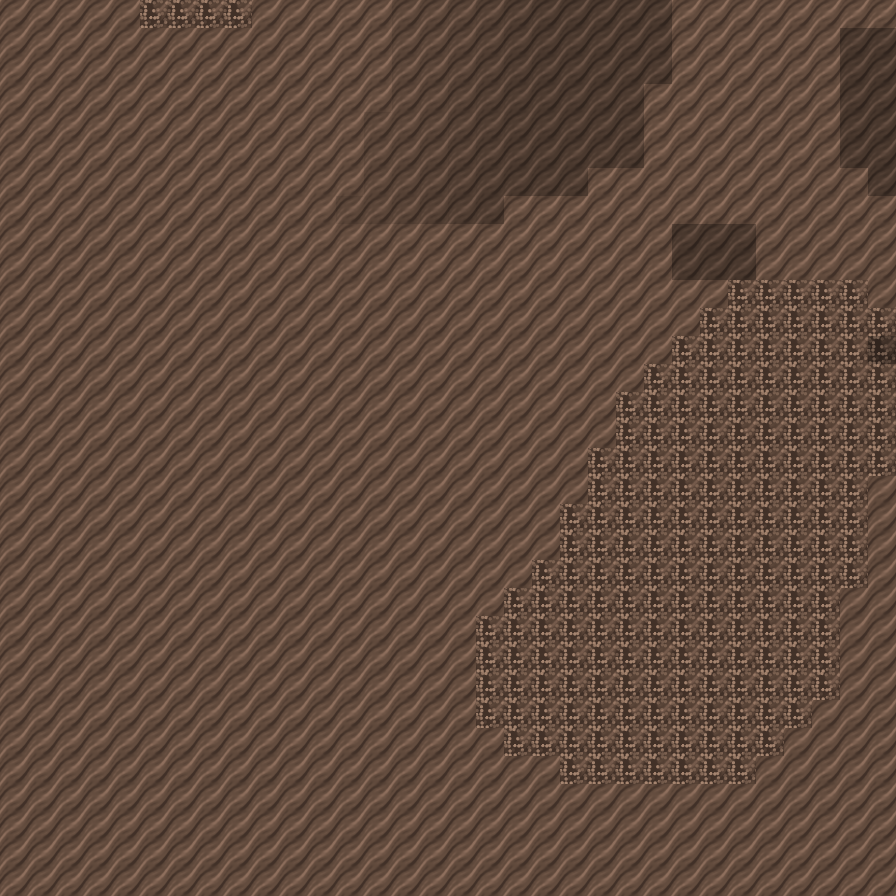
A three.js fragment shader for this pattern:

```glsl
varying vec2 vUv;

const float TILES = 32.0;
const float TAU = 6.2831853;
const float RIDGE_WOBBLE = 0.10;
const float STRAND_WOBBLE = 0.16;
const float GRAIN = 0.10;
const float GRAIN_CELLS = 12.0;
const float PEBBLES = 7.0;
const float SHADE = 0.27;
const vec3 DARK = vec3(0.255, 0.19, 0.155);
const vec3 MID = vec3(0.385, 0.295, 0.24);
const vec3 LIGHT = vec3(0.56, 0.435, 0.365);
const vec3 PEBBLE_LIGHT = vec3(0.66, 0.53, 0.445);
const vec3 PEBBLE_GAP = vec3(0.25, 0.185, 0.15);

float hash(vec2 p) {
  return fract(sin(dot(p, vec2(127.1, 311.7))) * 43758.5453);
}

// Value noise that wraps at the tile edge
float tileNoise(vec2 p, float cells) {
  vec2 i = floor(p * cells);
  vec2 f = fract(p * cells);
  f = f * f * (3.0 - 2.0 * f);
  vec2 a = mod(i, cells);
  vec2 b = mod(i + 1.0, cells);
  return mix(mix(hash(a), hash(vec2(b.x, a.y)), f.x),
             mix(hash(vec2(a.x, b.y)), hash(b), f.x), f.y);
}

// 1 when the cell lies in the inclusive box lo..hi
float inBox(vec2 cell, vec2 lo, vec2 hi) {
  vec2 inside = step(lo, cell) * step(cell, hi);
  return inside.x * inside.y;
}

// S-shaped diagonal ridges, each split into finer strands
vec3 ridges(vec2 p) {
  float wave = sin(TAU * p.x);
  float phase = p.y - p.x - RIDGE_WOBBLE * wave;
  float swell = 0.24 + 0.07 * cos(TAU * (p.x + 0.1));
  float tone = 0.47 + swell * cos(TAU * phase);
  tone += 0.15 * cos(TAU * (3.0 * phase + STRAND_WOBBLE * wave + 0.1));
  tone += 0.07 * cos(TAU * (5.0 * phase + p.x));
  tone += GRAIN * (tileNoise(p, GRAIN_CELLS) - 0.5);
  tone = clamp(tone, 0.0, 1.0);
  return mix(mix(DARK, MID, smoothstep(0.0, 0.5, tone)), LIGHT,
             smoothstep(0.45, 1.0, tone));
}

// Wrapped cellular pebbles: x is the body, y the pebble's brightness
vec2 pebbles(vec2 p) {
  vec2 base = floor(p * PEBBLES);
  vec2 f = fract(p * PEBBLES);
  float nearest = 8.0;
  float bright = 0.0;
  for (int y = -1; y <= 1; y++) {
    for (int x = -1; x <= 1; x++) {
      vec2 offset = vec2(float(x), float(y));
      vec2 id = mod(base + offset, PEBBLES);
      vec2 seed = vec2(hash(id + 3.7), hash(id + 19.3));
      float d = length(offset + 0.15 + 0.7 * seed - f);
      if (d < nearest) {
        nearest = d;
        bright = hash(id + 41.9);
      }
    }
  }
  return vec2(1.0 - smoothstep(0.25, 0.6, nearest), bright);
}

// Gravel cells: one large slanted patch and a strip at the top
float gravelArea(vec2 cell) {
  float r = cell.y;
  float slant = min(29.0 - 0.5 * r, 39.0 - r);
  float first = max(max(17.0, slant), max(36.0 - r, 2.0 * r - 34.0));
  float last = min(min(31.0, 20.0 + r), min(35.0 - 0.25 * r, 53.0 - r));
  float patchArea = inBox(cell, vec2(first, 10.0), vec2(last, 27.0));
  return max(patchArea, inBox(cell, vec2(5.0, 0.0), vec2(8.0, 0.0)));
}

// Stepped shadow cells; the large one fades out to the left
float shadowArea(vec2 cell) {
  float first = 14.0 - cell.y / 3.5;
  float last = min(23.9 - cell.y / 3.0, 38.0 - 3.0 * cell.y);
  float large = inBox(cell, vec2(first, 0.0), vec2(last, 7.0));
  large *= mix(0.3, 0.9, smoothstep(0.0, 6.0, cell.x - first));
  float small = inBox(cell, vec2(24.0, 8.0), vec2(26.0, 9.0));
  small = max(small, inBox(cell, vec2(30.0, 1.0), vec2(31.0, 5.0)));
  small = max(small, inBox(cell, vec2(31.0, 6.0), vec2(31.0, 6.0)));
  small = max(small, inBox(cell, vec2(31.0, 12.0), vec2(31.0, 12.0)));
  return max(large, small);
}

void main() {
  vec2 grid = vUv * TILES;
  vec2 p = fract(grid);
  vec2 cell = vec2(floor(grid.x), TILES - 1.0 - floor(grid.y));

  vec3 color = ridges(p);

  // Loose pebbles over the ridges, thinned by soft clumps
  vec2 stone = pebbles(p);
  float clump = smoothstep(0.15, 0.5, tileNoise(p + 0.13, 4.0));
  vec3 stoneColor = mix(PEBBLE_GAP, PEBBLE_LIGHT,
                        stone.x * smoothstep(0.1, 0.65, stone.y));
  color = mix(color, stoneColor, gravelArea(cell) * mix(0.35, 0.95, clump));

  color *= 1.0 - SHADE * shadowArea(cell);
  gl_FragColor = vec4(color, 1.0);
}
```
